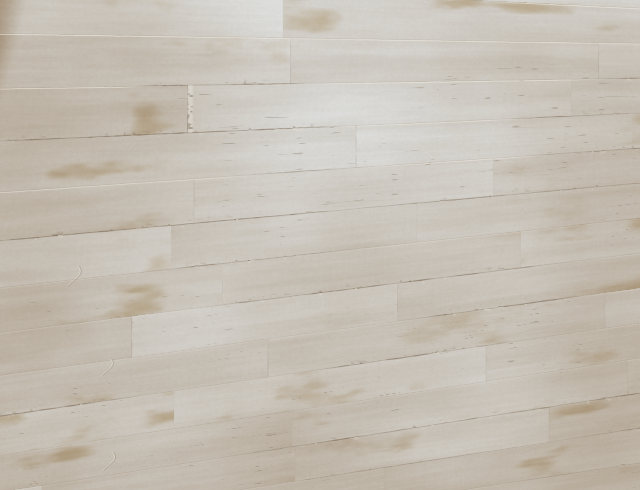
Write a Shadertoy shader that draws this texture.

```glsl
// Pale sanded maple strip floor in slight perspective, with worn seams, stains and splinters.

const vec3 TAN_WOOD = vec3(0.645, 0.57, 0.475);
const vec3 PALE_WOOD = vec3(0.855, 0.855, 0.845);
const vec3 STAIN_TINT = vec3(0.90, 0.845, 0.745);
const vec3 SEAM_BROWN = vec3(0.47, 0.40, 0.32);
const vec3 EDGE_LIGHT = vec3(0.92, 0.90, 0.86);

float hash(vec2 p) {
    return fract(sin(dot(p, vec2(127.1, 311.7))) * 43758.5453);
}

float noise(vec2 p) {
    vec2 i = floor(p), f = fract(p);
    f = f * f * (3.0 - 2.0 * f);
    return mix(mix(hash(i), hash(i + vec2(1, 0)), f.x),
               mix(hash(i + vec2(0, 1)), hash(i + vec2(1, 1)), f.x), f.y);
}

float fbm(vec2 p) {
    float sum = 0.0, amp = 0.5;
    for (int i = 0; i < 4; i++) {
        sum += amp * noise(p);
        p = p * 2.03 + 17.3;
        amp *= 0.5;
    }
    return sum / 0.9375;
}

float stroke(float d, float halfWidth, float aa) {
    return 1.0 - smoothstep(halfWidth - aa, halfWidth + aa, abs(d));
}

// Strips fan out to the left: x = strip coordinate, y = its height on the canvas.
vec2 stripCoord(vec2 p) {
    float start = mix(0.068, 0.088, p.x);
    float pitch = mix(0.114, 0.0714, p.x);
    float shrink = 0.00204 * (1.0 - p.x);
    float depth = p.y - start;
    float root = sqrt(max(pitch * pitch - 4.0 * shrink * depth, 1e-5));
    return vec2(2.0 * depth / (pitch + root), root);
}

// Position along a strip in boards, and the board length.
vec2 boardCoord(float x, float row) {
    float len = mix(0.38, 0.66, hash(vec2(row, 4.0)));
    return vec2(x / len + hash(vec2(row, 9.0)), len);
}

// Bright centre and top, warm sides and a dim upper left corner.
float roomLight(vec2 p) {
    vec2 d = (p - vec2(0.54, 0.38)) * vec2(1.7, 1.2);
    float glow = exp(-2.2 * dot(d, d));
    float topBand = 0.2 * smoothstep(0.14, 0.0, p.y);
    float corner = 0.6 * smoothstep(0.05, 0.0, p.x + 0.2 * p.y);
    return 0.49 + 0.36 * glow + topBand - corner;
}

// Signed offset from a curled fibre, with its visible span in y.
vec2 curlFibre(vec2 q, float size) {
    float t = q.y / size;
    float bend = 0.16 * size * sin(t * 5.0) - 0.3 * size * t * t;
    return vec2(q.x - bend, smoothstep(0.0, 0.1, t) * smoothstep(1.0, 0.8, t));
}

void mainImage(out vec4 fragColor, in vec2 fragCoord) {
    vec2 p = fragCoord / iResolution.xy;
    p.y = 1.0 - p.y;
    float aspect = iResolution.x / iResolution.y;
    float aa = 0.7 / iResolution.y;

    // Strip and board layout
    float wobble = 0.0012 * (fbm(vec2(p.x * 70.0, p.y * 12.0)) - 0.5);
    vec2 strip = stripCoord(p + vec2(0.0, wobble));
    float row = floor(strip.x), seam = floor(strip.x + 0.5);
    vec2 board = boardCoord(p.x, row);
    float seed = hash(vec2(floor(board.x), row) + 2.7);

    // Wood tone: room light, board variation, long grain and fine texture
    vec2 along = vec2(p.x, strip.x) + seed * 31.0;
    float grain = fbm(along * vec2(4.0, 3.0)) - 0.5;
    float fibre = fbm(along * vec2(14.0, 19.0)) - 0.5;
    float cloud = fbm(p * vec2(4.0, 3.5) + 8.0) - 0.5;
    vec2 square = p * vec2(aspect, 1.0);
    float weave = noise(square * 330.0) + 0.5 * noise(square * 150.0) - 0.75;
    float tone = roomLight(p) + 0.19 * (seed - 0.5) + 0.26 * grain
               + 0.09 * fibre + 0.42 * cloud + 0.055 * weave;
    vec3 color = mix(TAN_WOOD, PALE_WOOD, clamp(tone, -0.1, 1.05));

    // A few brown stains away from the bright centre, and fine scratches
    float stain = smoothstep(0.63, 0.86, fbm(along * vec2(8.0, 1.4) + 5.0));
    vec2 fromCentre = p - vec2(0.54, 0.42);
    stain *= smoothstep(0.02, 0.14, dot(fromCentre, fromCentre));
    color *= mix(vec3(1.0), STAIN_TINT, stain);
    float scratch = smoothstep(0.86, 0.98, noise(along * vec2(38.0, 32.0)))
                  * smoothstep(0.55, 0.75, noise(p * vec2(7.0, 11.0) + 3.0));
    color = mix(color, SEAM_BROWN, 0.3 * scratch);

    // Long seams: thin and dull, with gritty dark stretches or a pale raised edge
    float seamDist = (strip.x - seam) * strip.y;
    float wear = noise(vec2(p.x * 4.0 + seam * 3.7, seam * 5.3));
    float grit = noise(vec2(p.x * 120.0, seam * 3.1));
    float dashes = smoothstep(0.25, 0.6, noise(vec2(p.x * 26.0, seam * 7.7)));
    float open = smoothstep(0.45, 0.75, wear) * mix(0.35, 1.0, dashes);
    float gap = 0.13 + 0.55 * open * mix(0.5, 1.0, grit);
    color = mix(color, SEAM_BROWN, gap * stroke(seamDist, 0.0007 + 0.0006 * grit * open, aa));
    float lit = mix(0.15, 0.75, smoothstep(0.8, 0.1, p.y)) * smoothstep(0.6, 0.35, wear);
    color = mix(color, EDGE_LIGHT, lit * stroke(seamDist - 0.0018, 0.0009, aa));

    // Lint caught along the rough stretches
    float lint = smoothstep(0.78, 0.92, noise(square * vec2(110.0, 190.0)));
    float nearSeam = exp(-abs(seamDist) * 230.0) * smoothstep(0.5, 0.8, wear);
    vec3 lintColor = mix(SEAM_BROWN, EDGE_LIGHT, step(0.0, seamDist));
    color = mix(color, lintColor, 0.55 * lint * nearSeam);

    // End joints: mostly lost hairlines, a rare one with torn cross fibres
    float joint = floor(board.x + 0.5);
    float jointDist = (board.x - joint) * board.y * aspect;
    float jointSeed = hash(vec2(joint, row) + 6.1);
    float jointWear = jointSeed * jointSeed * noise(vec2(strip.x * 6.0, joint));
    color = mix(color, SEAM_BROWN, (0.03 + 0.5 * jointWear) * stroke(jointDist, 0.0007, aa));
    float torn = step(0.93, jointSeed) * stroke(jointDist - 0.006, 0.005, 0.003);
    float shreds = noise(vec2(jointDist * 120.0, strip.x * 22.0));
    vec3 shredColor = mix(SEAM_BROWN, EDGE_LIGHT, smoothstep(0.15, 0.45, shreds));
    color = mix(color, shredColor, 0.4 * torn);

    // Loose curled splinters with a soft shadow
    for (int i = 0; i < 3; i++) {
        float k = float(i);
        vec2 root = vec2(0.08 + 0.1 * hash(vec2(k, 1.3)), 0.54 + 0.19 * k);
        vec2 curl = curlFibre((p - root) * vec2(aspect, 1.0), mix(0.04, 0.08, hash(vec2(k, 3.6))));
        color = mix(color, SEAM_BROWN, 0.25 * curl.y * stroke(curl.x - 0.002, 0.0015, aa));
        color = mix(color, EDGE_LIGHT, 0.5 * curl.y * stroke(curl.x, 0.0011, aa));
    }

    fragColor = vec4(color, 1.0);
}
```
